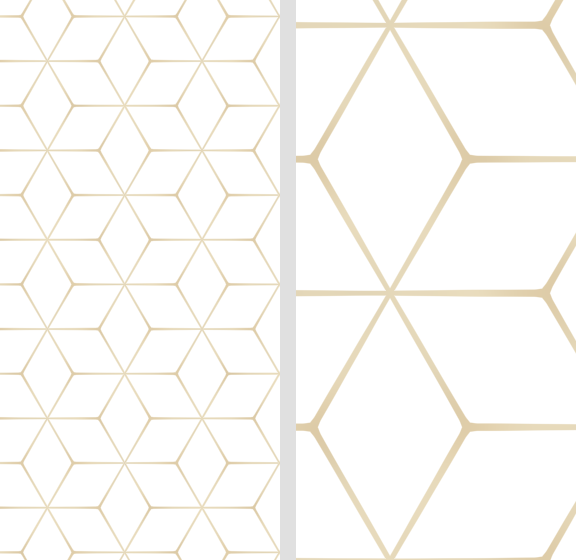
Left: the whole. Right: its middle third, enlarged.
Give the GLSL for this pattern, as a Shadertoy shader.

```glsl
// Tumbling-block lattice of thin beige lines on white, slightly uneven like hand-inked strokes.

// Offset from the nearest star centre; centres form a triangular lattice of unit spacing.
vec2 nearestStar(vec2 p) {
    vec2 cell = vec2(sqrt(3.0), 1.0);
    vec2 a = p - cell * floor(p / cell + 0.5);
    vec2 b = p - cell * (floor(p / cell) + 0.5);
    return dot(a, a) < dot(b, b) ? a : b;
}

// Distance to the six spokes that leave a star every 60 degrees.
float spokeDistance(vec2 q) {
    q = abs(q);
    return min(q.y, abs(dot(q, vec2(0.8660, -0.5))));
}

// Slow layered sines, about -1 to 1.
float unevenness(vec2 p) {
    return 0.5 * sin(7.3 * p.x + 2.0 * sin(4.1 * p.y))
         + 0.3 * sin(11.7 * p.y - 5.2 * p.x)
         + 0.2 * sin(23.0 * p.x + 17.0 * p.y);
}

void mainImage(out vec4 fragColor, in vec2 fragCoord) {
    // One unit is the vertical spacing of the stars.
    float spacing = 0.319;
    vec2 p = (fragCoord / iResolution.x - vec2(0.4453, 0.0273)) / spacing;
    float pixel = 1.0 / (iResolution.x * spacing);

    vec2 q = nearestStar(p);
    float along = clamp(length(q) * sqrt(3.0), 0.0, 1.0);
    float wear = unevenness(p);

    // Strokes are thin at the stars and swell towards the three-way joints.
    float halfWidth = mix(0.0095, 0.0135, along) + 0.0012 * wear;
    halfWidth += 0.004 * smoothstep(0.93, 1.0, along);
    float soft = max(0.8 * pixel, 0.003);
    float ink = 1.0 - smoothstep(halfWidth - soft, halfWidth + soft, spokeDistance(q));

    // Ink deepens a little at the joints.
    vec3 beige = mix(vec3(0.90, 0.85, 0.73), vec3(0.87, 0.80, 0.66), smoothstep(0.5, 1.0, along));
    beige += 0.015 * wear;
    fragColor = vec4(mix(vec3(1.0), beige, ink), 1.0);
}
```
